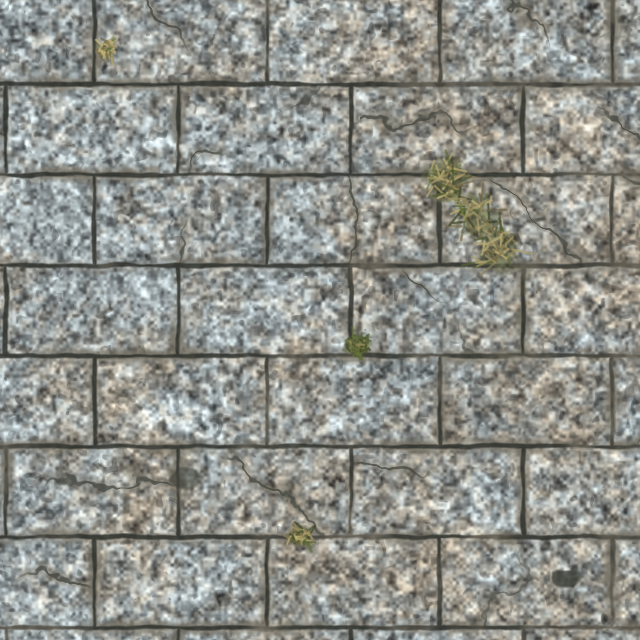
Give the GLSL for this texture, as a WebGL 1 fragment shader.

```glsl
precision highp float;
// Weathered grey stone block wall in running bond, with cracks, dirt and weeds in the joints.
uniform vec2 u_resolution;

const vec2 BLOCK = vec2(0.2695, 0.1415);
const vec2 ORIGIN = vec2(0.148, 0.0195);
const vec3 COOL = vec3(0.955, 1.015, 1.03);
const vec3 WARM = vec3(1.06, 1.0, 0.90);
const vec3 SHADOW = vec3(0.20, 0.21, 0.19);
const vec3 DIRT = vec3(0.45, 0.43, 0.38);
const vec3 STRAW = vec3(0.72, 0.66, 0.45);
const vec3 LEAF = vec3(0.38, 0.43, 0.22);

float hash(vec2 p) {
  return fract(sin(dot(p, vec2(127.1, 311.7))) * 43758.5);
}

float noise(vec2 p) {
  vec2 i = floor(p), f = fract(p);
  f = f * f * (3.0 - 2.0 * f);
  return mix(mix(hash(i), hash(i + vec2(1.0, 0.0)), f.x),
             mix(hash(i + vec2(0.0, 1.0)), hash(i + vec2(1.0, 1.0)), f.x), f.y);
}

float fbm(vec2 p) {
  float sum = 0.0, amp = 0.5;
  for (int i = 0; i < 4; i++) {
    sum += amp * noise(p);
    p = p * 2.03 + 17.3;
    amp *= 0.5;
  }
  return sum / 0.9375;
}

float segment(vec2 p, vec2 a, vec2 b) {
  vec2 d = b - a;
  return length(p - a - d * clamp(dot(p - a, d) / dot(d, d), 0.0, 1.0));
}

// Mottled mineral grain; warmth shifts it from blue grey to a darker brown grey
vec3 stone(vec2 p, float seed, float warmth) {
  vec2 w = p + 0.007 * (vec2(noise(p * 90.0), noise(p * 90.0 + 31.0)) - 0.5);
  float grain = 0.25 * noise(w * 62.0 + seed) + 0.42 * noise(w * 112.0 + seed)
              + 0.33 * noise(p * 190.0 + seed);
  float tone = 0.635 + 0.98 * (grain - 0.5) + 0.16 * (fbm(p * 13.0 + seed) - 0.5);
  float pits = 1.0 - smoothstep(0.24, 0.36, 0.6 * noise(w * 105.0 + 9.0) + 0.4 * fbm(p * 24.0));
  tone *= 1.0 - 0.24 * pits;
  float rust = clamp(warmth + 0.8 * (noise(w * 75.0 + 50.0) - 0.5), 0.0, 1.0);
  return tone * (1.0 - 0.09 * rust) * mix(COOL, WARM, rust);
}

// Thin wandering fracture through one block; soft widens it into a smear
float crack(vec2 q, vec2 p, float seed, float soft) {
  float angle = seed * 6.2832;
  float bend = 0.075 * (fbm(p * 18.0 + seed * 7.0) - 0.5);
  float d = abs(dot(q, vec2(cos(angle), sin(angle))) + bend + 0.04 * (seed - 0.5));
  float width = 0.0018 * noise(p * 24.0 + 5.0);
  return (1.0 - smoothstep(width, width + soft, d)) * smoothstep(0.25, 0.55, noise(p * 10.0));
}

// Ragged blades over a patchy mossy base
vec3 tuft(vec3 col, vec2 p, vec2 centre, float size, float green, float px) {
  vec2 q = p - centre;
  float r = length(q) / size;
  if (r > 1.8) return col;
  float moss = 1.0 - smoothstep(0.35, 0.85, r + 1.1 * (fbm(p * 55.0) - 0.5));
  col = mix(col, mix(DIRT, LEAF, 0.3 + 0.6 * green) * (0.45 + 0.9 * noise(p * 150.0)), 0.85 * moss);
  for (int i = 0; i < 44; i++) {
    vec2 id = vec2(float(i), centre.x * 91.0);
    float a = 6.2832 * hash(id);
    vec2 root = 1.1 * size * (vec2(hash(id + 3.0), hash(id + 5.0)) - 0.5);
    vec2 tip = root + vec2(cos(a), sin(a)) * size * (0.2 + 0.5 * hash(id + 7.0));
    float d = segment(q, root, tip);
    vec3 blade = mix(STRAW, LEAF, step(hash(id + 9.0), green)) * (0.55 + 0.6 * hash(id + 11.0));
    col = mix(col, blade, 0.7 * (1.0 - smoothstep(0.0003, 0.0016 + px, d)));
  }
  return col;
}

// Soft-edged dark blot
float blot(vec2 p, vec2 centre, float size) {
  float r = length((p - centre) * vec2(0.85, 1.15)) + 0.012 * (noise(p * 60.0) - 0.5);
  return 1.0 - smoothstep(size * 0.75, size * 1.15, r);
}

void main() {
  float px = 1.0 / min(u_resolution.x, u_resolution.y);
  vec2 p = gl_FragCoord.xy * px;

  // Running bond layout with slightly uneven edges
  vec2 g = p + 0.006 * (vec2(fbm(p * 26.0), fbm(p * 26.0 + 40.0)) - 0.5);
  float row = floor((g.y - ORIGIN.y) / BLOCK.y);
  g.x -= ORIGIN.x + 0.485 * BLOCK.x * mod(row, 2.0);
  g.y -= ORIGIN.y;
  vec2 id = vec2(floor(g.x / BLOCK.x), row);
  vec2 q = g - (id + 0.5) * BLOCK;
  vec2 inset = 0.5 * BLOCK - abs(q);
  float edge = min(inset.x, inset.y);
  float seed = hash(id + 2.0);

  // Stone faces
  float warmth = 0.22 + 0.35 * p.x + 1.5 * (fbm(p * 9.0) - 0.5) + 0.2 * (seed - 0.5);
  vec3 col = stone(p, seed * 60.0, warmth) * (0.97 + 0.06 * hash(id + 6.0));

  // Brown smears and the fractures inside them
  float broken = step(hash(id + 13.0), 0.25 + 0.5 * p.x);
  col = mix(col, DIRT, 0.5 * broken * crack(q, p, seed, 0.016));
  col = mix(col, SHADOW * 1.3, 0.75 * broken * crack(q, p, seed, 0.0012 + px));

  // Dirt bands, pale arrises and dark joints
  float dirt = 1.0 - smoothstep(0.002, 0.017, edge + 0.012 * (fbm(p * 40.0) - 0.5));
  col = mix(col, DIRT, dirt * (0.2 + 0.6 * smoothstep(0.35, 0.65, fbm(p * 11.0 + 8.0))));
  float lit = smoothstep(0.004, 0.006, edge) * (1.0 - smoothstep(0.006, 0.010, edge));
  col += 0.08 * lit * step(0.0, q.y - q.x * 0.5) * noise(p * 30.0);
  float width = 0.0022 * noise(p * 22.0 + 3.0);
  float joint = 1.0 - smoothstep(width, width + 0.0022 + px, edge);
  vec3 fill = mix(SHADOW, DIRT * 0.85, smoothstep(0.5, 0.85, fbm(p * 12.0 + 21.0) + 0.15 * p.x));
  col = mix(col, fill * (0.85 + 0.3 * noise(p * 120.0)), 0.9 * joint);

  // Dark stains
  float stain = max(blot(p, vec2(0.885, 0.095), 0.018), 0.75 * blot(p, vec2(0.29, 0.252), 0.021));
  col = mix(col, SHADOW * 1.15, 0.8 * stain);

  // Small weeds up the middle, then a larger drooping clump
  for (int i = 0; i < 5; i++) {
    float k = float(i), big = step(2.0, k);
    vec2 c = mix(vec2(0.47, 0.162) + k * vec2(0.09, 0.30),
                 vec2(0.70, 0.72) + (k - 2.0) * vec2(0.039, -0.053), big);
    col = tuft(col, p, c, mix(0.026, 0.047, big), mix(0.35 + 0.4 * k, 0.28, big), px);
  }
  col = tuft(col, p, vec2(0.168, 0.925), 0.022, 0.35, px);

  gl_FragColor = vec4(clamp(col, 0.0, 1.0), 1.0);
}
```
